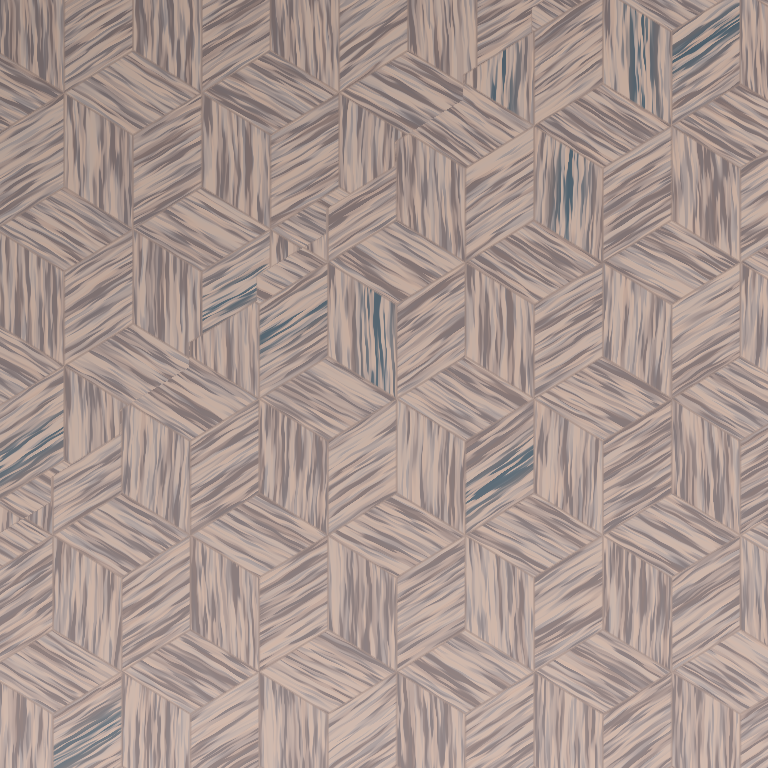
Write a three.js fragment shader that draws this pattern.

```glsl
// Tumbling-block parquet: wood veneer rhombi forming cubes, about 5.6 across and down.
// A half-offset hexagon lattice picks the faces, stretched cellular noise makes the grain,
// and a stepped diagonal seam slides the upper-left part of the lattice along a face edge.
varying vec2 vUv;

const vec2 PITCH = vec2(0.179, 0.1777);   // cube spacing on the canvas
const vec2 ORIGIN = vec2(0.785, 0.781);   // front corner of one cube
const vec2 SLIDE = vec2(-0.418, 0.242);   // seam displacement, in cubes
const float SLOPE = 0.62;                 // rise of the slanted edges
const float HEIGHT = 0.69;                // length of the upright edges

float hash(vec2 p) {
  vec3 q = fract(vec3(p.xyx) * vec3(0.1031, 0.1030, 0.0973));
  q += dot(q, q.yzx + 33.33);
  return fract((q.x + q.y) * q.z);
}

// Smooth cellular noise: random cell values blended by nearness
float cellular(vec2 p) {
  vec2 base = floor(p);
  float sum = 0.0;
  float total = 0.0;
  for (int j = -1; j <= 1; j++) {
    for (int i = -1; i <= 1; i++) {
      vec2 cell = base + vec2(float(i), float(j));
      vec2 site = cell + vec2(hash(cell), hash(cell + 57.3));
      vec2 d = p - site;
      float weight = exp(-7.0 * dot(d, d));
      sum += weight * hash(cell + 113.7);
      total += weight;
    }
  }
  return sum / max(total, 0.00001);
}

// Long fibres running along x with a slight layered-sine waver: broad (x), fine (y)
vec2 grain(vec2 p, float seed) {
  p.y += 0.004 * sin(p.x * 8.0 + seed * 40.0) + 0.002 * sin(p.x * 27.0 + p.y * 40.0);
  vec2 shift = seed * vec2(71.0, 193.0) + 200.0;
  float broad = cellular(p * vec2(2.2, 37.0) + shift);
  float fine = cellular(p * vec2(4.8, 70.0) + shift.yx);
  return vec2(broad, fine);
}

// Signed height above the staircase seam (x) and distance to its line (y)
vec2 seam(vec2 uv) {
  float stepWidth = 0.5 * PITCH.x;
  float rise = 0.355 * stepWidth;
  float phase = fract((uv.x - 0.514) / stepWidth);
  float trend = uv.y - 0.298 - 0.975 * uv.x;
  float height = trend + rise * (phase - 0.5);
  float jog = min(phase, 1.0 - phase) * stepWidth;
  float riser = length(vec2(jog, max(abs(trend) - 0.5 * rise, 0.0)));
  return vec2(height, min(abs(height) * 0.85, riser));
}

// Offset from the front corner of the enclosing cube (xy) and its cell (zw)
vec4 findCube(vec2 q) {
  float row = floor(q.y + HEIGHT);
  float x = fract(q.x - 0.5 * row + 0.5) - 0.5;
  if (q.y - row < SLOPE * abs(x) - HEIGHT) {
    row -= 1.0;
    x = fract(q.x - 0.5 * row + 0.5) - 0.5;
  }
  float column = floor(q.x - 0.5 * row + 0.5);
  return vec4(x, q.y - row, column, row);
}

// Distance to the nearest face edge, in cubes
float edgeDistance(vec2 d, bool isTop) {
  float x = abs(d.x);
  float slant = min(abs(d.y - SLOPE * x), min(SLOPE - SLOPE * x - d.y, d.y + HEIGHT - SLOPE * x));
  float upright = isTop ? 1.0 : min(x, 0.5 - x);
  return min(slant * 0.85, upright);
}

vec3 veneer(vec2 p, float seed, float stain) {
  vec2 fibre = grain(p, seed);
  float mixed = dot(fibre, vec2(0.5, 0.5));
  float tone = smoothstep(0.17, 0.81, mixed + 0.03 * (hash(vec2(seed * 91.0, 4.0)) - 0.5));
  vec3 wood = mix(vec3(0.505, 0.452, 0.45), vec3(0.678, 0.61, 0.588), smoothstep(0.0, 0.52, tone));
  wood = mix(wood, vec3(0.79, 0.695, 0.64), smoothstep(0.42, 1.0, tone));
  // Some fibres lean grey, others tan
  wood += vec3(-0.03, 0.0, 0.02) * (fibre.x - fibre.y);
  // Blue-stained fibres in a few pieces
  float center = 0.3 * (hash(vec2(seed * 157.0, 2.0)) - 0.5);
  float band = exp(-pow((p.y - center) * 9.0, 2.0)) * (1.0 - smoothstep(0.36, 0.56, mixed));
  return mix(wood, vec3(0.27, 0.37, 0.43), 0.8 * stain * band);
}

void main() {
  vec2 cut = seam(vUv);
  float side = step(0.0, cut.x);
  vec4 cube = findCube((vUv - ORIGIN) / PITCH - side * SLIDE);
  vec2 d = cube.xy;

  // Face and its grain direction
  bool isTop = d.y > SLOPE * abs(d.x);
  float face = isTop ? 0.0 : (d.x < 0.0 ? 1.0 : 2.0);
  float angle = isTop ? -0.53 : (d.x < 0.0 ? 1.5708 : 0.58);
  vec2 middle = isTop ? vec2(0.0, 0.31) : vec2(d.x < 0.0 ? -0.25 : 0.25, -0.19);
  float seed = hash(cube.zw * vec2(3.0, 7.0) + face * 19.0 + side * 41.0 + 100.0);
  float stain = isTop ? 0.0 : step(0.87, hash(vec2(seed * 313.0, 9.0)));
  angle += 0.12 * (seed - 0.5);
  vec2 along = vec2(cos(angle), sin(angle));
  vec2 p = d - middle;
  vec3 color = veneer(vec2(dot(p, along), dot(p, vec2(-along.y, along.x))), seed, stain);

  // Glue lines, fainter where the seam crosses a top face
  float edge = edgeDistance(d, isTop) * PITCH.x;
  float line = 1.0 - smoothstep(0.0004, 0.0022, edge);
  float joint = (1.0 - smoothstep(0.0004, 0.002, cut.y)) * (isTop ? 0.12 : 0.8);
  color = mix(color, vec3(0.62, 0.535, 0.50), 0.65 * max(line, joint));

  // Light falls off toward the upper left, with a pale cool sheen below
  float light = 1.065 - 0.1 * vUv.y - 0.1 * (1.0 - vUv.x) * vUv.y;
  color = mix(color, vec3(0.69, 0.64, 0.63), 0.2 * (1.0 - vUv.y));
  gl_FragColor = vec4(color * light, 1.0);
}
```
